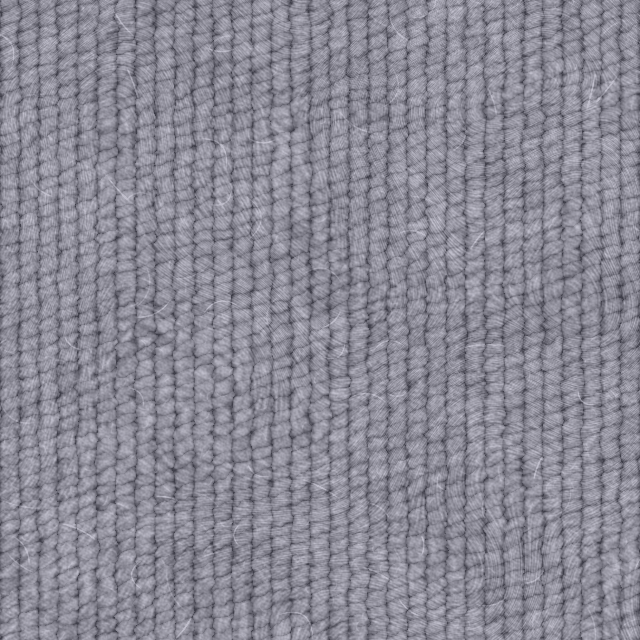
This texture is drawn by a WebGL 1 fragment shader. Its source:

```glsl
precision highp float;

uniform vec2 u_resolution;

const vec2 STITCHES = vec2(33.0, 46.0);
const vec3 SHADOW = vec3(0.245, 0.242, 0.285);
const vec3 HIGHLIGHT = vec3(0.705, 0.700, 0.750);

float hash(vec2 p) {
  p = fract(p * vec2(0.1031, 0.1137));
  p += dot(p, p.yx + 33.33);
  return fract((p.x + p.y) * p.x * 17.17);
}

vec2 gradient(vec2 cell) {
  float angle = 6.28318 * hash(cell);
  return vec2(cos(angle), sin(angle));
}

float gradientNoise(vec2 p) {
  vec2 i = floor(p);
  vec2 f = fract(p);
  vec2 u = f * f * f * (f * (f * 6.0 - 15.0) + 10.0);
  vec2 e = vec2(1.0, 0.0);
  float low = mix(dot(gradient(i), f), dot(gradient(i + e), f - e), u.x);
  float high = mix(dot(gradient(i + e.yx), f - e.yx),
                   dot(gradient(i + e.xx), f - e.xx), u.x);
  return mix(low, high, u.y);
}

vec2 rotate(vec2 p, float angle) {
  float c = cos(angle);
  float s = sin(angle);
  return vec2(c * p.x + s * p.y, c * p.y - s * p.x);
}

// Noise stretched along the given direction, like combed wool
float fibres(vec2 uv, float angle, vec2 density) {
  return gradientNoise(rotate(uv, angle) * density + 400.0);
}

// Ribs of plump, slanted stitches with dark gaps and seams
float knit(vec2 uv) {
  vec2 p = uv * STITCHES;
  p.x += 0.20 * gradientNoise(uv * vec2(33.0, 24.0) + 50.0);
  p.x += 0.17 * gradientNoise(uv * 95.0 + 90.0);
  float rib = floor(p.x);
  float x = fract(p.x) - 0.5;

  float slant = 0.50 + 0.5 * gradientNoise(vec2(rib * 5.3, p.y * 0.35) + 20.0);
  float y = p.y + hash(vec2(rib, 7.0)) - slant * x;
  y += 0.55 * gradientNoise(vec2(rib * 7.37, p.y * 0.55) + 70.0);
  y += 0.22 * gradientNoise(uv * 90.0 + 30.0);
  float row = floor(y);
  y = fract(y) - 0.5;

  float gap = pow(abs(2.0 * x), 4.0);
  float seam = pow(abs(2.0 * y), 3.0);
  float depth = 0.75 + 0.8 * gradientNoise(uv * vec2(37.0, 31.0) + 10.0);
  float tint = hash(vec2(rib, row) + 3.0) - 0.5;
  float shade = 0.80 - 0.42 * gap - 0.36 * depth * seam;
  return shade - 0.14 * gap * seam + 0.10 * y + 0.09 * tint;
}

// Coverage of a thin bent hair lying along the x axis
float hair(vec2 p, float halfLength, float bend, float width, float blur) {
  float across = abs(p.y - bend * (p.x * p.x / halfLength - 0.4 * halfLength));
  float body = 1.0 - smoothstep(width, width + blur, across);
  return body * (1.0 - smoothstep(0.6 * halfLength, halfLength, abs(p.x)));
}

// One randomly placed hair per grid cell, kept with the given chance
float strayHairs(vec2 uv, float cells, float chance, float width, float blur) {
  vec2 home = floor(uv * cells);
  float cover = 0.0;
  for (int j = -1; j <= 1; j++) {
    for (int i = -1; i <= 1; i++) {
      vec2 cell = home + vec2(float(i), float(j)) + 5.0;
      vec2 centre = cell - 5.0 + vec2(hash(cell + 11.0), hash(cell + 23.0));
      vec2 p = rotate(uv - centre / cells, 6.28318 * hash(cell + 37.0));
      float halfLength = mix(0.25, 0.6, hash(cell + 41.0)) / cells;
      float bend = 1.6 * (hash(cell + 53.0) - 0.5);
      float kept = step(hash(cell + 67.0), chance);
      float strength = mix(0.4, 1.0, hash(cell + 79.0));
      cover = max(cover, kept * strength * hair(p, halfLength, bend, width, blur));
    }
  }
  return cover;
}

void main() {
  vec2 uv = gl_FragCoord.xy / u_resolution;
  float blur = max(1.0 / u_resolution.y, 0.0008);

  float tone = knit(uv);

  // Wool fibres, grain and broad unevenness
  float lean = 0.55 + 0.9 * gradientNoise(uv * 3.0 + 15.0);
  tone += 0.30 * fibres(uv, lean, vec2(65.0, 210.0));
  tone += 0.20 * fibres(uv, -0.5, vec2(90.0, 240.0));
  tone += 0.16 * gradientNoise(uv * 260.0 + 8.0);
  tone += 0.12 * gradientNoise(uv * 24.0 + 60.0);
  tone += 0.09 * gradientNoise(uv * 5.0 + 40.0);

  // Soft fuzz and a few bright loose hairs
  tone += 0.13 * strayHairs(uv, 44.0, 0.65, 0.0004, blur);
  tone += 0.34 * strayHairs(uv, 15.0, 0.35, 0.0004, blur);

  gl_FragColor = vec4(mix(SHADOW, HIGHLIGHT, clamp(tone, 0.0, 1.1)), 1.0);
}
```
